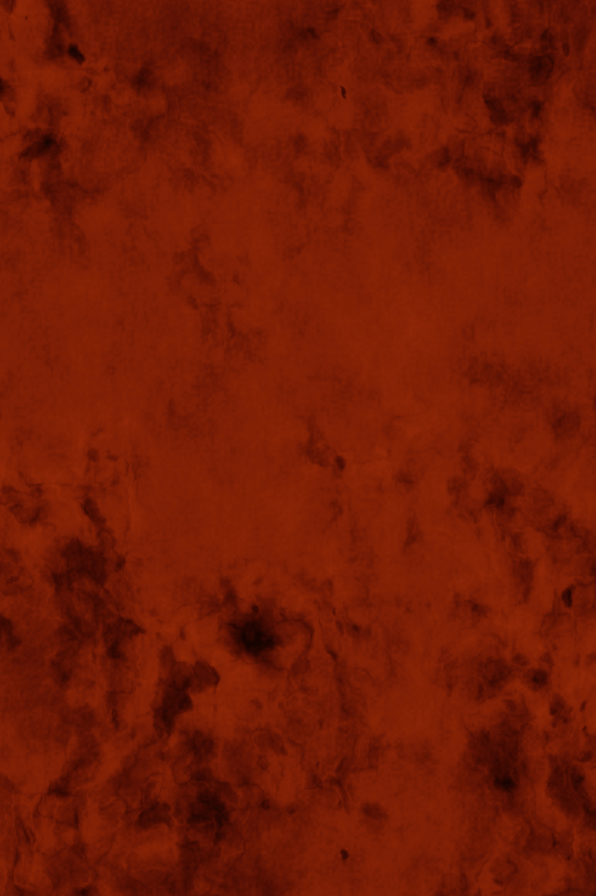
A WebGL 2 fragment shader for this texture:

```glsl
#version 300 es
precision highp float;

#define BASE_LEVEL 0.487
#define CLOUD_DEPTH 0.30
#define FIGURE_DEPTH 0.36
#define BLOTCH_DEPTH 0.17
#define FIBRE_DEPTH 0.075
#define EYE_CELLS 36.0
#define EYE_DEPTH 0.17
#define KNOT_CELLS 7.0
#define KNOT_DEPTH 0.34
#define STAIN_CELLS 4.5
#define STAIN_DEPTH 0.40
#define GRAIN_DEPTH 0.085

uniform vec2 u_resolution;
out vec4 fragColor;

float hash(vec2 p) {
    return fract(sin(dot(p, vec2(127.1, 311.7))) * 43758.5);
}

float noise(vec2 p) {
    vec2 cell = floor(p), f = fract(p);
    f = f * f * (3.0 - 2.0 * f);
    float low = mix(hash(cell), hash(cell + vec2(1, 0)), f.x);
    float high = mix(hash(cell + vec2(0, 1)), hash(cell + vec2(1, 1)), f.x);
    return mix(low, high, f.y);
}

float fbm(vec2 p) {
    float sum = 0.0, amplitude = 0.5;
    for (int i = 0; i < 5; i++) {
        sum += amplitude * noise(p);
        p = mat2(1.6, 1.2, -1.2, 1.6) * p + 7.3;
        amplitude *= 0.5;
    }
    return sum / 0.97;
}

// Scattered soft ellipses, one per cell at most; core is the solid fraction.
float spots(vec2 p, float cells, float share, float radius, float core) {
    p *= cells;
    vec2 home = floor(p);
    float dark = 0.0;
    for (int y = -1; y <= 1; y++) {
        for (int x = -1; x <= 1; x++) {
            vec2 id = home + vec2(x, y);
            vec2 seed = id + cells * 3.7;
            vec2 centre = id + 0.25 + 0.5 * vec2(hash(seed), hash(seed + 19.3));
            float size = radius * mix(0.4, 1.0, hash(seed + 41.7));
            float d = length((p - centre) * vec2(1.2, 0.85)) / size;
            float present = step(hash(seed + 73.1), share);
            float strength = mix(0.4, 1.0, hash(seed + 97.9));
            dark = max(dark, present * strength * (1.0 - smoothstep(core, 1.0, d)));
        }
    }
    return dark;
}

// Thin curved lines where the noise crosses its middle value.
float fibres(vec2 p) {
    float ridge = 1.0 - abs(2.0 * noise(p) - 1.0);
    return pow(ridge, 5.0);
}

void main() {
    vec2 p = gl_FragCoord.xy / u_resolution.y;

    // Swirling warp of the wood figure
    vec2 swirl = vec2(fbm(p * 9.0 + 3.1), fbm(p * 9.0 + 27.4)) - 0.5;
    vec2 ripple = vec2(fbm(p * 38.0), fbm(p * 38.0 + 51.0)) - 0.5;
    vec2 q = p + 0.06 * swirl + 0.012 * ripple;
    vec2 rough = p + 0.03 * swirl + 0.024 * ripple;

    // Burl clusters, denser towards the bottom
    float burl = smoothstep(0.32, 0.62, fbm(q * 4.5 + 11.0) + 0.22 * (0.6 - p.y));

    // Broad clouds and curly figure
    float level = BASE_LEVEL + CLOUD_DEPTH * (fbm(q * vec2(5.0, 4.0) + 61.0) - 0.5);
    level += FIGURE_DEPTH * mix(0.3, 1.0, burl) * (fbm(q * vec2(34.0, 25.0)) - 0.5);
    level -= 0.035 * burl;

    // Ragged dark blotches between the curls
    float blotch = smoothstep(0.50, 0.74, fbm(rough * vec2(30.0, 24.0) + 140.0));
    level -= BLOTCH_DEPTH * blotch * mix(0.15, 1.0, burl);

    // Light fibres and dark creases
    vec2 curl = q + 0.015 * ripple;
    level += FIBRE_DEPTH * mix(0.25, 0.8, burl) * fibres(curl * vec2(62.0, 40.0));
    level -= FIBRE_DEPTH * mix(0.15, 1.0, burl) * fibres(curl * vec2(48.0, 38.0) + 83.0);

    // Burl eyes gathered in groups, some with a paler heart
    float eye = spots(rough, EYE_CELLS, 0.5, 0.42, 0.1);
    eye -= 0.5 * smoothstep(0.6, 0.95, eye) * step(0.5, noise(p * 14.0));
    float group = smoothstep(0.42, 0.62, fbm(p * 9.0 + 207.0));
    level -= EYE_DEPTH * eye * group * smoothstep(0.2, 0.8, burl);

    // Smoky stains and solitary knots
    float smoke = smoothstep(0.34, 0.66, fbm(rough * vec2(26.0, 17.0) + 35.0));
    level -= STAIN_DEPTH * smoke * spots(q, STAIN_CELLS, 0.42, 0.36, 0.1);
    level -= KNOT_DEPTH * spots(rough, KNOT_CELLS, 0.14, 0.10, 0.35);

    // Fine pores and upright grain
    float grain = 0.35 * noise(p * vec2(330.0, 70.0)) + 0.65 * noise(p * 290.0 + 17.0);
    level += GRAIN_DEPTH * (grain - 0.5);

    // Soft shoulder keeps the highlights even
    level -= 0.5 * max(level - 0.49, 0.0);

    // Red varnish: green and blue follow the red level
    float red = clamp(level, 0.09, 0.56);
    fragColor = vec4(red, 0.012 + 0.44 * red * red, 0.04 * red, 1.0);
}
```
